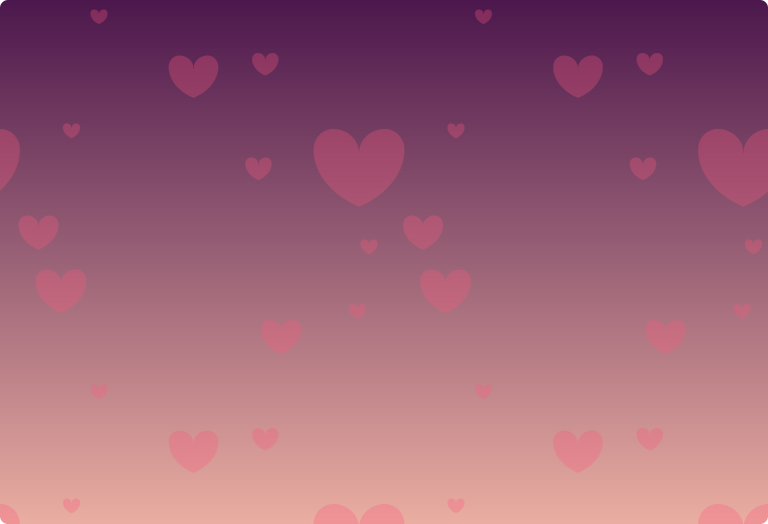
Give the GLSL for this pattern, as a Shadertoy shader.

```glsl
// Translucent hearts scattered in a repeating tile over a vertical dusk gradient.
// Each heart is built from ellipse arcs; wrapping the offset to every heart
// repeats the tile. A rounded mask trims the canvas corners.

const float CANVAS_WIDTH = 768.0;            // layout units across the canvas
const vec2  TILE = vec2(384.5, 375.0);       // repeat size in layout units
const float CORNER_RADIUS = 8.0;

const vec3  SKY_TOP = vec3(0.297, 0.092, 0.300);
const vec3  SKY_BOTTOM = vec3(0.918, 0.680, 0.632);
const vec3  HEART_COLOR = vec3(0.985, 0.345, 0.490);
const float HEART_OPACITY = 0.30;
const vec3  PAPER = vec3(1.0);

// Heart proportions, relative to its half width, measured down from the top
const float LOBE_X = 0.57;                   // peak of a lobe
const float WIDEST_Y = 0.45;
const float NOTCH_Y = 0.53;
const vec2  SIDE_RADII = vec2(2.0, 1.455);   // long arcs meeting at the tip

// Centre x, top y and half width of each heart in the tile
const int HEART_COUNT = 11;
const vec3 HEARTS[HEART_COUNT] = vec3[](
    vec3( 99.0,   9.5,  8.5), vec3(193.5,  55.5, 24.8),
    vec3(265.3,  53.0, 13.2), vec3( 71.5, 123.5,  8.6),
    vec3(359.0, 129.0, 45.4), vec3(258.5, 157.5, 13.2),
    vec3( 38.5, 215.5, 20.0), vec3(369.0, 239.5,  8.6),
    vec3( 61.0, 269.5, 25.4), vec3(357.5, 304.0,  8.6),
    vec3(281.0, 320.0, 20.0));

float ellipseDistance(vec2 p, vec2 radii) {
    return (length(p / radii) - 1.0) * min(radii.x, radii.y);
}

// Approximate signed distance; y runs downwards from the top of the lobes
float heartDistance(vec2 p) {
    p.x = abs(p.x);
    bool outer = p.x > LOBE_X;
    float shoulderY = outer ? WIDEST_Y : NOTCH_Y;
    vec2 lobeRadii = vec2(outer ? 1.0 - LOBE_X : LOBE_X, shoulderY);
    float lobe = ellipseDistance(vec2(p.x - LOBE_X, min(p.y - shoulderY, 0.0)), lobeRadii);
    lobe = min(lobe, NOTCH_Y - p.y);         // solid below the notch

    vec2 sideOffset = vec2(p.x + SIDE_RADII.x - 1.0, max(p.y - WIDEST_Y, 0.0));
    return max(lobe, ellipseDistance(sideOffset, SIDE_RADII));
}

float roundedBoxDistance(vec2 p, vec2 halfSize, float radius) {
    vec2 q = abs(p) - halfSize + radius;
    return length(max(q, 0.0)) + min(max(q.x, q.y), 0.0) - radius;
}

float coverage(float distance, float pixel) {
    return clamp(0.5 - distance / pixel, 0.0, 1.0);
}

void mainImage(out vec4 fragColor, in vec2 fragCoord) {
    float pixel = CANVAS_WIDTH / iResolution.x;
    vec2 size = iResolution.xy * pixel;
    vec2 p = vec2(fragCoord.x, iResolution.y - fragCoord.y) * pixel;

    vec3 color = mix(SKY_TOP, SKY_BOTTOM, p.y / size.y);

    // Hearts, each wrapped to its nearest copy
    float hearts = 0.0;
    for (int i = 0; i < HEART_COUNT; i++) {
        float halfWidth = HEARTS[i].z;
        vec2 offset = mod(p - HEARTS[i].xy + 0.5 * TILE, TILE) - 0.5 * TILE;
        float d = heartDistance(offset / halfWidth) * halfWidth;
        hearts = max(hearts, coverage(d, pixel));
    }
    color = mix(color, HEART_COLOR, hearts * HEART_OPACITY);

    // Rounded canvas corners
    float card = roundedBoxDistance(p - 0.5 * size, 0.5 * size, CORNER_RADIUS);
    color = mix(PAPER, color, coverage(card, pixel));

    fragColor = vec4(color, 1.0);
}
```
